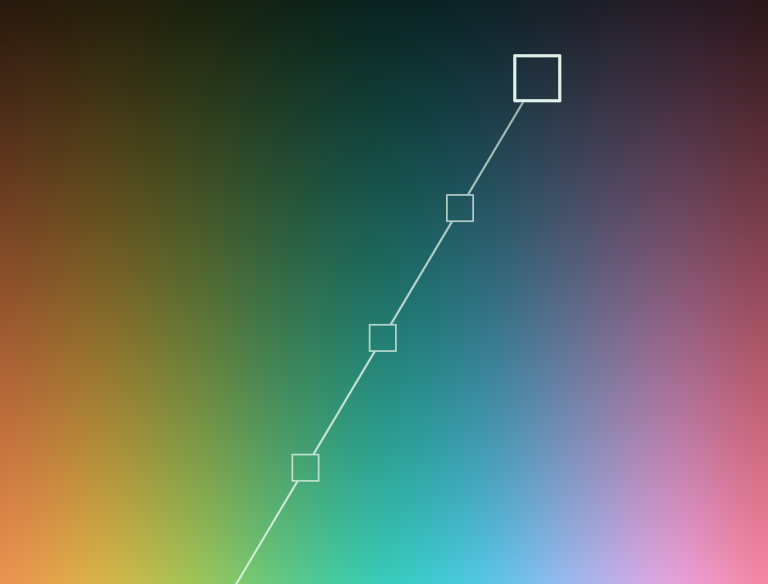
Write a Shadertoy shader that draws this background.

```glsl
#define FIRST_HANDLE vec2(0.920, 0.866)
#define HANDLE_STEP vec2(-0.1323, -0.2223)
#define HANDLE_COUNT 4
#define LARGE_HALF 0.0385
#define SMALL_HALF 0.0225
#define LINE_HALF 0.0019
#define INK vec3(0.90, 0.97, 0.93)

const int STOPS = 9;
const vec3 HUES[STOPS] = vec3[STOPS](
    vec3(0.92, 0.58, 0.32), vec3(0.85, 0.70, 0.29), vec3(0.63, 0.77, 0.35),
    vec3(0.37, 0.79, 0.53), vec3(0.23, 0.80, 0.73), vec3(0.33, 0.78, 0.89),
    vec3(0.63, 0.72, 0.93), vec3(0.89, 0.64, 0.86), vec3(0.96, 0.53, 0.64));

vec3 hueStop(int i) {
    return HUES[clamp(i, 0, STOPS - 1)];
}

// Smooth spline through the evenly spaced hue stops
vec3 spectrum(float x) {
    float s = clamp(x, 0.0, 1.0) * float(STOPS - 1);
    int i = min(int(s), STOPS - 2);
    float t = s - float(i);
    vec3 a = hueStop(i - 1), b = hueStop(i), c = hueStop(i + 1), d = hueStop(i + 2);
    return b + 0.5 * t * (c - a + t * (2.0 * a - 5.0 * b + 4.0 * c - d
             + t * (3.0 * (b - c) + d - a)));
}

vec3 background(vec2 uv) {
    float brightness = 1.0 - 0.965 * uv.y + 0.13 * uv.y * uv.y;
    vec3 color = spectrum(uv.x) * brightness;
    // Warmer sides at middle height
    float side = abs(2.0 * uv.x - 1.0);
    color.r *= 1.0 + 0.5 * side * side * uv.y * (1.0 - uv.y);
    return color;
}

float boxDistance(vec2 p, float halfSize) {
    vec2 d = abs(p) - halfSize;
    return length(max(d, 0.0)) + min(max(d.x, d.y), 0.0);
}

float coverage(float d, float pixel) {
    return clamp(0.5 - d / pixel, 0.0, 1.0);
}

void mainImage(out vec4 fragColor, in vec2 fragCoord) {
    vec2 p = fragCoord / iResolution.y;
    float pixel = 1.0 / iResolution.y;
    vec3 color = background(fragCoord / iResolution.xy);

    // Guide line, starting at the first handle
    vec2 dir = normalize(HANDLE_STEP);
    vec2 q = p - FIRST_HANDLE;
    float across = abs(q.x * dir.y - q.y * dir.x);
    float lineMask = coverage(max(across - LINE_HALF, -dot(q, dir)), pixel);
    float frameMask = 0.0;

    // Square handles with the line cut out inside
    for (int i = 0; i < HANDLE_COUNT; i++) {
        bool large = i == 0;
        float halfSize = large ? LARGE_HALF : SMALL_HALF;
        float stroke = large ? 0.0027 : 0.0015;
        float d = boxDistance(q - HANDLE_STEP * float(i), halfSize);
        lineMask *= 1.0 - coverage(d, pixel);
        float frame = coverage(abs(d) - stroke, pixel);
        frameMask = max(frameMask, frame * (large ? 0.97 : 0.72));
    }

    float lineOpacity = mix(0.78, 0.62, smoothstep(0.3, 0.9, p.y));
    color = mix(color, INK, max(lineMask * lineOpacity, frameMask));
    fragColor = vec4(color, 1.0);
}
```
